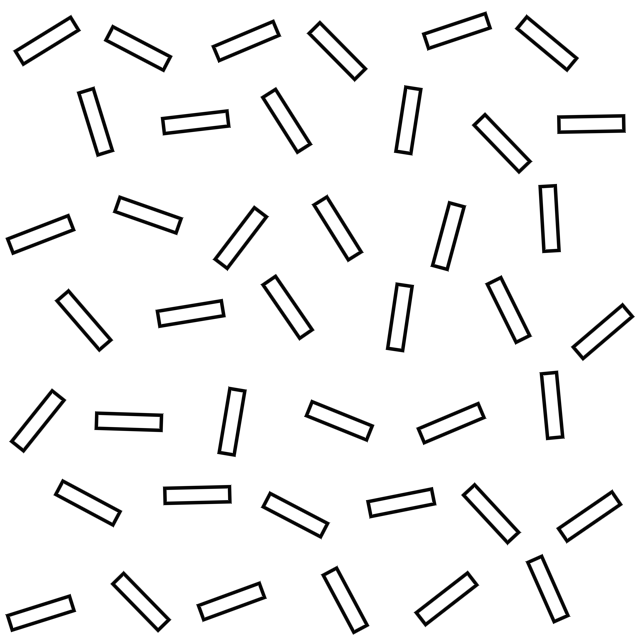
Write a three.js fragment shader that draws this pattern.

```glsl
varying vec2 vUv;

const int COLUMNS = 6;
const int ROWS = 7;
const vec2 BAR_HALF_SIZE = vec2(0.0506, 0.0118);
const float STROKE_HALF_WIDTH = 0.0027;
const float EDGE_SOFTNESS = 0.0012;
const float GRID_INSET = 0.06;
const float JITTER = 0.02;
const float CANVAS_MARGIN = 0.012;
const float SEED = 3.0;
const float HALF_PI = 1.5707963;
const vec3 PAPER = vec3(1.0);
const vec3 INK = vec3(0.01);

float hash(vec2 p) {
  return fract(sin(dot(p, vec2(127.1, 311.7))) * 43758.5453);
}

// Square-cornered box distance, so the outline keeps mitred corners
float boxDistance(vec2 p, vec2 halfSize) {
  vec2 d = abs(p) - halfSize;
  return max(d.x, d.y);
}

float barOutline(vec2 uv, vec2 cell) {
  // Neighbours in a row lean opposite ways
  float lean = mod(cell.x + cell.y, 2.0) < 0.5 ? 1.0 : -1.0;
  float angle = lean * HALF_PI * hash(cell + SEED);
  vec2 along = vec2(cos(angle), sin(angle));
  vec2 across = vec2(-along.y, along.x);

  // Staggered grid with jitter
  float stagger = 0.5 * mod(cell.y, 2.0);
  vec2 gridPos = vec2((cell.x + stagger) / (float(COLUMNS) - 0.5),
                      cell.y / float(ROWS - 1));
  vec2 offset = vec2(hash(cell + SEED + 17.3), hash(cell + SEED + 41.9)) - 0.5;
  vec2 center = mix(vec2(GRID_INSET), vec2(1.0 - GRID_INSET), gridPos)
              + 2.0 * JITTER * offset;

  // Keep the whole bar inside the canvas
  vec2 reach = abs(along) * BAR_HALF_SIZE.x + abs(across) * BAR_HALF_SIZE.y
             + CANVAS_MARGIN;
  center = clamp(center, reach, 1.0 - reach);

  vec2 p = uv - center;
  vec2 local = vec2(dot(p, along), dot(p, across));
  return abs(boxDistance(local, BAR_HALF_SIZE)) - STROKE_HALF_WIDTH;
}

void main() {
  float dist = 1.0;
  for (int row = 0; row < ROWS; row++) {
    for (int col = 0; col < COLUMNS; col++) {
      dist = min(dist, barOutline(vUv, vec2(float(col), float(row))));
    }
  }
  float paper = smoothstep(-EDGE_SOFTNESS, EDGE_SOFTNESS, dist);
  gl_FragColor = vec4(mix(INK, PAPER, paper), 1.0);
}
```
